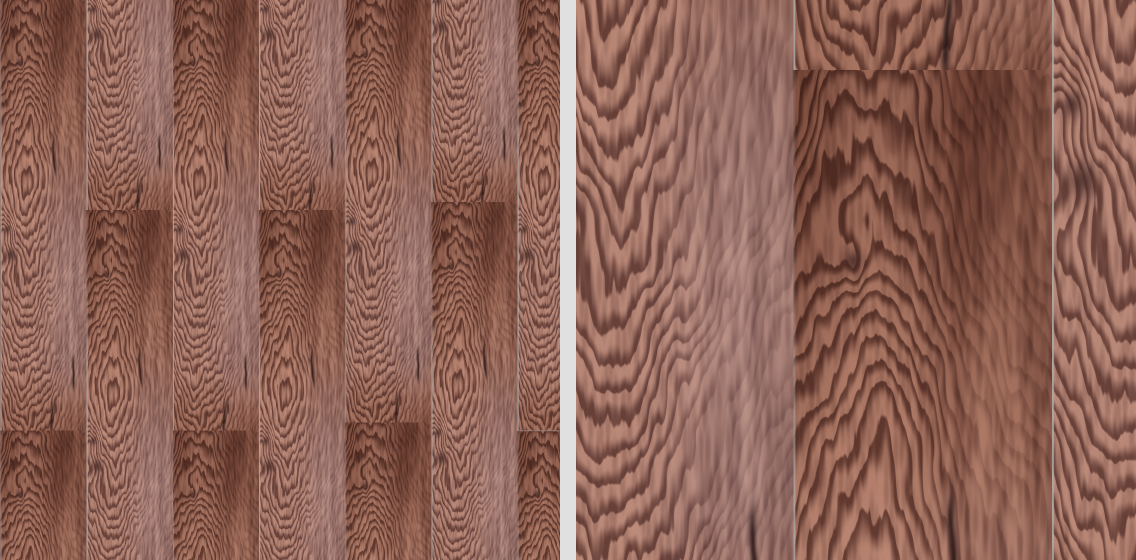
Left, the full canvas; right, a detail of the centre.
This texture is drawn by a WebGL 2 fragment shader. Its source:

```glsl
#version 300 es
precision highp float;
// Staggered brown wood planks, six and a half columns, every plank alike.
// Growth rings are contour bands of a warped height field; pores and fibres
// are stretched cellular noise, with dark board ends, knots, cracks and seams.
uniform vec2 u_resolution;
out vec4 fragColor;

const float PLANK_WIDTH = 0.1539;
const float PLANK_RATIO = 5.01; // length over width

vec2 hash2(vec2 c) {
  return fract(sin(vec2(dot(c, vec2(127.1, 311.7)), dot(c, vec2(269.5, 183.3)))) * 43758.55);
}

// Distance to the nearest scattered cell centre
float cells(vec2 p) {
  vec2 base = floor(p);
  float nearest = 2.0;
  for (int j = -1; j <= 1; j++)
    for (int i = -1; i <= 1; i++) {
      vec2 c = base + vec2(i, j);
      nearest = min(nearest, length(c + hash2(c) - p));
    }
  return nearest;
}

// Layered, rotated sines, roughly -1 to 1
float waves(vec2 p) {
  float sum = 0.0, amp = 0.5;
  for (int i = 0; i < 4; i++) {
    p = mat2(0.8, 0.6, -0.6, 0.8) * p * 1.7 + 1.3;
    sum += amp * sin(p.x + 1.7 * sin(p.y));
    amp *= 0.6;
  }
  return sum;
}

float bell(float x, float width) { return exp(-x * x / (width * width)); }

// Height field whose whole-number levels are the growth rings
float ringField(vec2 p, out float eye) {
  vec3 knots[3] = vec3[3](vec3(0.23, 0.74, 0.07), vec3(0.12, 2.97, 0.12), vec3(0.08, 2.68, 0.08));
  vec2 q = p + vec2(0.05 * waves(p * vec2(3.0, 1.6)), 0.13 * waves(p * vec2(5.0, 2.0) + 4.0));
  float field = 20.0 * length(vec2(q.x - 0.3, 0.12)) + 7.5 * length(vec2(q.y - 2.1, 0.4));
  field += 0.22 * waves(vec2(p.x * 30.0, p.y * 3.0));
  eye = 0.0;
  for (int i = 0; i < 3; i++) {
    float d = length((p - knots[i].xy) * vec2(1.0, 0.8)) / knots[i].z;
    field += 2.6 * exp(-d * d * 0.5);
    eye = max(eye, exp(-d * d * 5.0));
  }
  return field;
}

// Thin dark splits: x, start and end along the board
float cracks(vec2 p) {
  vec3 splits[3] = vec3[3](vec3(0.62, 1.55, 2.1), vec3(0.6, 4.6, 5.1), vec3(0.84, 4.05, 4.6));
  float dark = 0.0;
  for (int i = 0; i < 3; i++) {
    vec3 s = splits[i];
    float reach = smoothstep(s.y, s.y + 0.2, p.y) * (1.0 - smoothstep(s.z - 0.15, s.z, p.y));
    float offset = p.x - s.x - 0.02 * waves(vec2(s.x, p.y * 3.0));
    dark = max(dark, reach * bell(offset, 0.014));
  }
  return dark;
}

// p.x runs 0..1 across the board, p.y from its top end downward
vec3 plank(vec2 p) {
  float eye;
  float ring = fract(ringField(p, eye));
  float ringLine = smoothstep(0.3, 0.85, ring) * (1.0 - smoothstep(0.88, 1.0, ring));
  float arched = 1.0 - smoothstep(0.45, 0.8, p.x + 0.1 * waves(vec2(2.0, p.y)));
  float pores = 1.0 - smoothstep(0.1, 0.65, cells(p * vec2(36.0, 5.0)));
  float streaks = 1.0 - smoothstep(0.1, 0.8, cells(p * vec2(15.0, 0.9) + 7.0));
  float grain = ringLine * mix(0.22, 0.85, arched) + 0.28 * pores
              + streaks * mix(0.35, 0.06, arched);

  // Warm at both ends, rosy grey through the middle and right
  float rosy = smoothstep(1.3, 3.0, p.y) * (1.0 - smoothstep(4.1, 5.0, p.y))
             * mix(0.35, 1.0, smoothstep(0.3, 0.85, p.x));
  vec3 lightWood = mix(vec3(0.74, 0.53, 0.45), vec3(0.73, 0.57, 0.53), rosy);
  vec3 darkWood = mix(vec3(0.39, 0.23, 0.19), vec3(0.43, 0.29, 0.28), rosy);
  vec3 color = mix(lightWood, darkWood, clamp(grain, 0.0, 1.0));

  // Stain at the top end, strongest on the left edge and a right-hand band
  float stain = (1.0 - smoothstep(0.0, 2.3, p.y + 0.15 * waves(p * vec2(6.0, 0.6))))
              * (0.42 + 0.45 * bell(p.x - 0.7, 0.17) + 0.35 * (1.0 - smoothstep(0.0, 0.3, p.x)));
  stain += 0.25 * smoothstep(4.2, 5.0, p.y) + 0.12 * bell(p.x - 0.95, 0.1);
  color *= mix(vec3(1.0), vec3(0.6, 0.48, 0.44), clamp(stain, 0.0, 1.1));
  color = mix(color, vec3(0.27, 0.16, 0.15), 0.75 * eye);
  return mix(color, vec3(0.16, 0.09, 0.09), 0.85 * cracks(p));
}

vec3 floorColor(vec2 uv, float pixel) {
  float column = floor((uv.x - 0.001) / PLANK_WIDTH);
  float slip = 0.0143 * step(3.5, column) * step(column, 5.5);
  float top = 0.3776 * mod(column, 2.0) - 0.0026 - slip;
  vec2 p = vec2((uv.x - 0.001) / PLANK_WIDTH - column,
                mod((1.0 - uv.y - top) / PLANK_WIDTH, PLANK_RATIO));
  vec3 color = plank(p);

  // Pale seam on the left edge, and one open end joint in the last column
  float blur = pixel / PLANK_WIDTH;
  float seam = (1.0 - smoothstep(0.006, 0.006 + blur, p.x)) * mix(0.2, 0.85, smoothstep(0.7, 2.0, p.y));
  float joint = (1.0 - smoothstep(0.004, 0.004 + blur, p.y)) * step(5.5, column) * step(uv.y, 0.5);
  return mix(color, vec3(0.67, 0.67, 0.66), max(seam, 0.7 * joint));
}

void main() {
  // Four samples per pixel smooth the fine grain and the board ends
  vec3 sum = vec3(0.0);
  for (int i = 0; i < 4; i++) {
    vec2 shift = vec2(i % 2, i / 2) * 0.5 - 0.25;
    sum += floorColor((gl_FragCoord.xy + shift) / u_resolution, 1.0 / u_resolution.x);
  }
  fragColor = vec4(sum / 4.0, 1.0);
}
```
